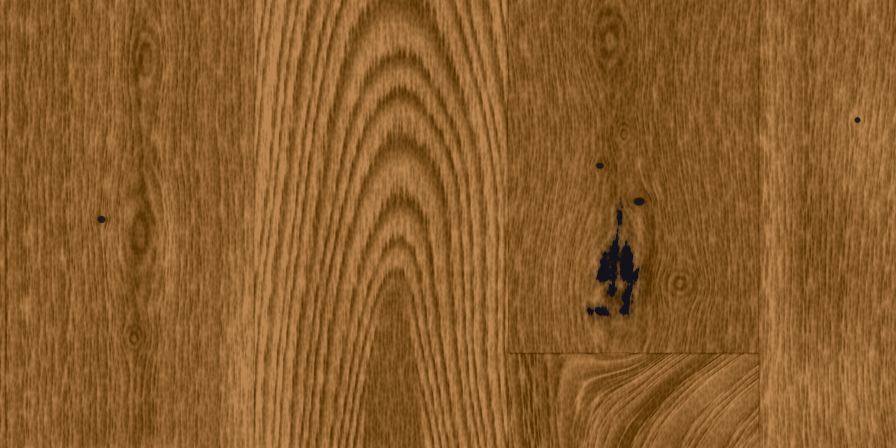
A WebGL 2 fragment shader for this texture:

```glsl
#version 300 es
precision highp float;
// Oiled oak floor: planks with straight, arched and swirling grain.
// Each plank bends a grain coordinate; rings, stretched cellular fibres,
// knots and tapered cracks then shift a tone between dark and light wood.
#define FIBRE_FREQ vec2(135., 19.)
#define FLECK_FREQ vec2(150., 75.)
#define RING_FREQ 40.
#define ARCH_FREQ 15.5
#define ARCH_CENTRE .885
#define END_SEAM .211
#define SHADE_GAIN 1.25
#define DARK_WOOD vec3(.355, .205, .015)
#define LIGHT_WOOD vec3(.68, .48, .272)
#define INK vec3(.075, .07, .1)
uniform vec2 u_resolution;
out vec4 fragColor;

// Knot centre and radii; the smallest are open pinholes.
const vec4 KNOTS[11] = vec4[11](
    vec4(.313, .475, .034, .09), vec4(.227, .51, .011, .01), vec4(.299, .245, .018, .026),
    vec4(.326, .865, .026, .065), vec4(1.362, .909, .034, .062), vec4(1.393, .7, .014, .022),
    vec4(1.339, .63, .01, .008), vec4(1.427, .55, .015, .011), vec4(1.375, .375, .06, .11),
    vec4(1.518, .367, .03, .028), vec4(1.914, .732, .008, .008));
// Crack ends, thin to thick.
const vec4 CRACKS[6] = vec4[6](
    vec4(1.386, .535, 1.37, .425), vec4(1.396, .46, 1.404, .385), vec4(1.35, .43, 1.348, .385),
    vec4(1.372, .43, 1.366, .35), vec4(1.421, .396, 1.392, .306), vec4(1.313, .307, 1.35, .305));

vec2 hash2(vec2 c) {
    return fract(sin(vec2(dot(c, vec2(127.1, 311.7)), dot(c, vec2(269.5, 183.3)))) * 43758.5);
}
// Distance to the nearest scattered point, about zero on average.
float cellular(vec2 p) {
    vec2 id = floor(p), f = p - id;
    float nearest = 2.;
    for (int n = 0; n < 9; n++) {
        vec2 o = vec2(n % 3 - 1, n / 3 - 1), d = o + hash2(id + o) - f;
        nearest = min(nearest, dot(d, d));
    }
    return sqrt(nearest) - .45;
}
float waves(vec2 p) {
    return (sin(p.x + 1.7 * sin(p.y * .7)) + sin(p.y * 1.3 + 2. * sin(p.x * .6 + 1.))
        + .5 * sin(p.x * 2.3 - p.y * 1.9)) / 2.5;
}
// Soft growth ring: 0 in the dark line, 1 in the pale band.
float ring(float v) {
    float f = fract(v);
    return smoothstep(0., .3, f) * (1. - smoothstep(.55, 1., f));
}
float blob(vec2 p, float x, float y, float rx, float ry) {
    vec2 d = (p - vec2(x, y)) / vec2(rx, ry);
    return exp(-dot(d, d));
}
// Tapered split in the wood.
float sliver(vec2 p, vec2 a, vec2 b, float w) {
    vec2 ab = b - a;
    float h = clamp(dot(p - a, ab) / dot(ab, ab), 0., 1.);
    return length(p - a - ab * h) - w * (.2 + .8 * h);
}

void main() {
    vec2 p = gl_FragCoord.xy / u_resolution.y, g = p;
    float px = 1. / u_resolution.y, knotTone = 0., hole = 0.;
    bool arched = p.x > .568 && p.x < 1.133, third = p.x >= 1.133 && p.x < 1.695;
    bool lower = third && p.y < END_SEAM, knotty = !lower && !arched;
    // Grain coordinate, pushed aside by knots
    for (int i = 0; i < 11; i++) {
        vec4 k = KNOTS[i];
        vec2 d = p - k.xy, s = d / k.zw;
        float q = dot(s, s);
        if (knotty) g.x -= d.x * .95 * exp(-.28 * q);
        if (k.w < .013) {
            hole = max(hole, 1. - smoothstep(.3, 1., q));
            knotTone -= .25 * exp(-.4 * q);
        } else knotTone += exp(-.8 * q) * (.24 * sin(sqrt(q) * 10.) - .18);
    }
    if (!arched) g.x += .005 * waves(p * vec2(5., 7.));
    g.x += .03 * sin(p.y * 4. + .5) * smoothstep(1.72, 1.95, p.x);
    if (third) g.x += .012 * sin(p.y * 8. + p.x * 5.);
    if (lower) g.x -= (.55 * p.y + 1.8 * p.y * p.y) * smoothstep(1.2, 1.45, p.x);
    // Fibres and pores
    float fibre = cellular(g * FIBRE_FREQ), fleck = cellular(p * FLECK_FREQ);
    float tone = .54 + .62 * fibre + .36 * fleck, shade = .07 * waves(g * vec2(23., 3.));
    // Growth rings and broad shading of each plank
    if (arched) {
        float dx = p.x - ARCH_CENTRE - .02 * (p.y - .4) + .006 * sin(p.y * 8.), dd = dx * dx;
        float steep = 60. * (1. - smoothstep(-.1, .75, p.y));
        float rise = p.y + 13. * dd + steep * dd / (1. + dd * 150.) + .018 * waves(p * vec2(17., 8.));
        float v = ARCH_FREQ * log(1. + rise) + .16 * fibre + .2 * sin(rise * 15.);
        float heart = smoothstep(.34, .41, rise + 30. * dd);
        tone += heart * (.66 * ring(v) - .27) - .17 * (1. - heart);
        shade += .16 * smoothstep(.16, .29, -dx) + .06 * smoothstep(.12, .2, dx);
    } else {
        float v = g.x * RING_FREQ * (lower ? .7 : 1.) + .5 * sin(g.x * 61.);
        tone += (lower ? .36 : third ? .15 : .24) * (ring(v + .5 * fibre) - .45);
    }
    if (p.x < .568) {
        shade += .28 * blob(p, .54, .15, .045, .32) + .22 * blob(p, .375, .46, .025, .12);
        shade += .18 * blob(p, .265, .45, .018, .07);
        shade -= .18 * blob(p, .31 + .015 * sin(p.y * 13.), .5, .028, .9);
    } else if (lower) {
        shade -= .26 * blob(g, 1.4, .1, .035, .4) + .2 * blob(p, 1.2, .1, .04, .2);
        shade += .2 * blob(p, 1.6, .12, .07, .09) + .14 * blob(p, 1.3, .1, .04, .1);
    } else if (third) {
        shade -= .07 + .14 * blob(p, 1.38 + .012 * sin(p.y * 17.), .75, .032, .3);
        shade += .12 * blob(p, 1.25, .42, .08, .25) + .26 * blob(p, 1.325, .41, .02, .1);
        shade += .3 * blob(p, 1.425, .47, .014, .06) - .3 * blob(p, 1.45, .42, .016, .13);
    } else if (!arched) {
        shade += .03 + .2 * blob(p, 1.72, .3, .05, .8) + .2 * blob(p, 1.94, .68, .09, .15);
        shade += .17 * blob(p, 1.86, .13, .12, .1) - .16 * blob(p, 1.84, .43, .1, .16);
    }
    tone += SHADE_GAIN * shade + (knotty ? knotTone : 0.);
    // Seams between planks
    float seam = min(min(abs(p.x - .013), abs(p.x - .568)), min(abs(p.x - 1.133), abs(p.x - 1.695)));
    if (third) seam = min(seam, abs(p.y - END_SEAM));
    tone -= .38 * (1. - smoothstep(.002 - px, .002 + px, seam));
    vec3 colour = mix(DARK_WOOD, LIGHT_WOOD, clamp(tone, -.05, 1.15));
    // Open cracks and pinholes
    float crack = 1.;
    for (int i = 0; i < 6; i++) {
        float width = i == 1 ? .018 : i == 2 ? .014 : .008;
        crack = min(crack, sliver(p, CRACKS[i].xy, CRACKS[i].zw, width));
    }
    crack += .014 * fibre + .008 * fleck;
    colour *= 1. - .4 * exp(-max(crack, 0.) * 100.);
    colour = mix(colour, INK, max(hole * .9, 1. - smoothstep(-px, px, crack)));
    fragColor = vec4(colour, 1.);
}
```
